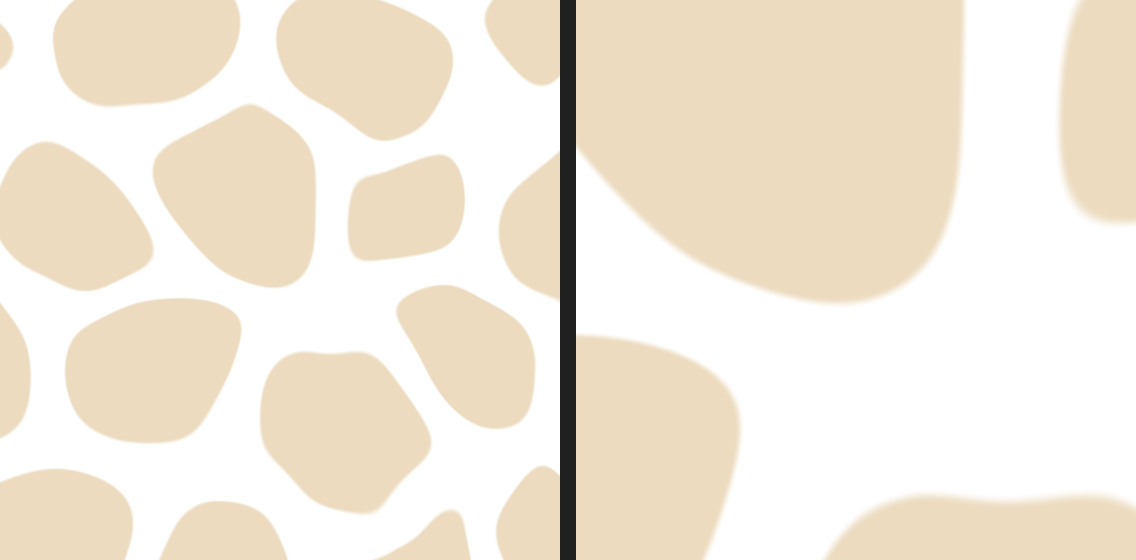
Left: the whole. Right: its middle third, enlarged.
Reproduce this pattern procedurally as a Shadertoy shader.

```glsl
// Cow-hide pattern: large rounded beige patches separated by wavy white channels.
#define CELLS 3.05        // patches across the canvas
#define JITTER 0.68       // irregularity of patch centres
#define CHANNEL 0.066     // half width of the channels, in cells
#define CHANNEL_VARY 0.06 // change of channel width
#define ROUNDING 9.0      // lower is rounder
#define WARP 0.30         // waviness of the outlines
#define WARP_FREQ 1.9     // waves per cell
#define EDGE 0.006        // outline softness, in canvas units
#define SEED vec2(17.3, 42.6)

const vec3 BEIGE = vec3(0.925, 0.859, 0.749);
const vec3 WHITE = vec3(1.0);

// Integer hash: two values in 0..1 for each lattice point
vec2 hash2(vec2 p) {
    uvec2 q = uvec2(ivec2(p)) * uvec2(1597u, 3812u) + uvec2(7919u, 104729u);
    uint n = (q.x ^ (q.y * 40503u)) * 277803u;
    n = (n ^ (n >> 15)) * 739391u;
    n ^= n >> 13;
    uint m = (n * 48271u) ^ (n >> 7);
    m = (m ^ (m >> 16)) * 668265u;
    return vec2((n >> 8) & 65535u, (m >> 9) & 65535u) / 65535.0;
}

// Smooth two-channel value noise, centred on zero
vec2 noise2(vec2 p) {
    vec2 i = floor(p), f = fract(p);
    f = f * f * f * (f * (f * 6.0 - 15.0) + 10.0);
    vec2 low = mix(hash2(i), hash2(i + vec2(1, 0)), f.x);
    vec2 high = mix(hash2(i + vec2(0, 1)), hash2(i + vec2(1, 1)), f.x);
    return mix(low, high, f.y) - 0.5;
}

// Jittered patch centre; alternate rows are staggered
vec2 patchCentre(vec2 cell) {
    float stagger = 0.5 * mod(cell.y, 2.0);
    return cell + vec2(stagger, 0.0) + 0.5 + JITTER * (hash2(cell) - 0.5);
}

// Smoothed distance from p to the border of its Voronoi cell
float borderDistance(vec2 p) {
    vec2 base = floor(p);
    vec2 nearest = vec2(0.0), owner = base;
    float best = 1e5;
    for (int y = -2; y <= 2; y++)
    for (int x = -2; x <= 2; x++) {
        vec2 cell = base + vec2(x, y);
        vec2 r = patchCentre(cell) - p;
        if (dot(r, r) < best) {
            best = dot(r, r);
            nearest = r;
            owner = cell;
        }
    }
    // Soft minimum over all bisectors rounds the corners
    float sum = 1e-9;
    for (int y = -2; y <= 2; y++)
    for (int x = -2; x <= 2; x++) {
        vec2 cell = owner + vec2(x, y);
        if (cell == owner) continue;
        vec2 r = patchCentre(cell) - p;
        float d = dot(0.5 * (nearest + r), normalize(r - nearest));
        sum += exp(-ROUNDING * d);
    }
    return -log(sum) / ROUNDING;
}

void mainImage(out vec4 fragColor, in vec2 fragCoord) {
    float size = min(iResolution.x, iResolution.y);
    vec2 p = fragCoord / size * CELLS + SEED;

    // Wavy outlines and uneven channels
    vec2 warped = p + WARP * noise2(p * WARP_FREQ);
    float channel = CHANNEL + CHANNEL_VARY * noise2(p * 1.2 + 31.7).x;
    float d = borderDistance(warped) - channel;

    // Soft edge, never thinner than a pixel
    float halfEdge = 0.5 * CELLS * max(EDGE, 1.5 / size);
    float inside = smoothstep(-halfEdge, halfEdge, d);
    fragColor = vec4(mix(WHITE, BEIGE, inside), 1.0);
}
```
